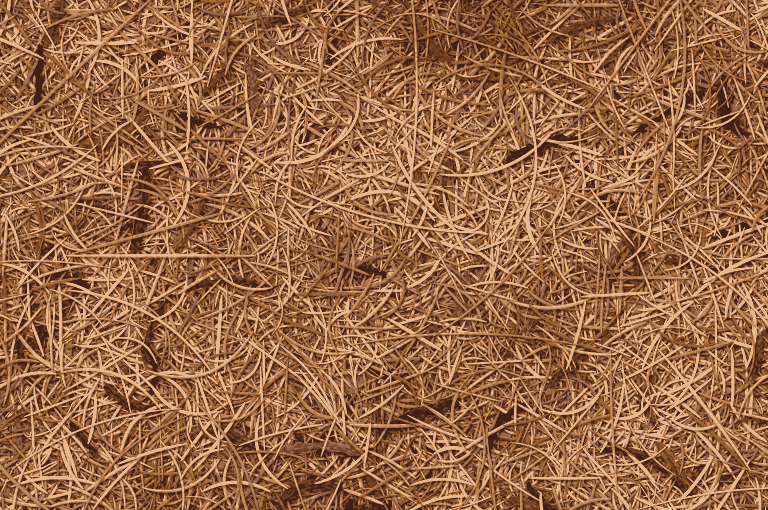
Give the GLSL for this texture, as a Shadertoy shader.

```glsl
// Matted coconut coir: many layers of thin, curved, shaded fibres with bark flakes.
// Each layer scatters one arc per grid cell; a scalar tone is composited from
// the bottom up, with soft shadows, and then mapped through a brown colour ramp.

const vec3 DARK  = vec3(0.25, 0.12, 0.085);
const vec3 BROWN = vec3(0.44, 0.25, 0.13);
const vec3 RUST  = vec3(0.61, 0.38, 0.19);
const vec3 ROSE  = vec3(0.60, 0.41, 0.33);
const vec3 TAN   = vec3(0.76, 0.54, 0.36);
const vec3 CREAM = vec3(0.91, 0.72, 0.56);
const vec2 LIGHT = vec2(-0.5, 0.86);
const int LAYERS = 28;

float hash(vec2 p) {
    return fract(sin(dot(p, vec2(127.1, 311.7))) * 43758.5453);
}

vec4 hash4(vec2 p) {
    vec4 k = vec4(dot(p, vec2(127.1, 311.7)), dot(p, vec2(269.5, 183.3)),
                  dot(p, vec2(419.2, 371.9)), dot(p, vec2(97.3, 157.1)));
    return fract(sin(k) * 43758.5453);
}

float noise(vec2 p) {
    vec2 i = floor(p), f = fract(p);
    f = f * f * (3.0 - 2.0 * f);
    return mix(mix(hash(i), hash(i + vec2(1, 0)), f.x),
               mix(hash(i + vec2(0, 1)), hash(i + vec2(1, 1)), f.x), f.y);
}

// Lays one arc over the surface; surface.x is tone, surface.y is rosiness.
void drawFibre(inout vec2 surface, vec2 q, float angle, float halfLength,
               float bend, float width, vec2 fibre, float rough, float px) {
    vec2 along = vec2(cos(angle), sin(angle));
    vec2 across = vec2(-along.y, along.x);
    float u = dot(q, along) / halfLength;
    if (abs(u) > 1.1) return;
    float slope = 2.0 * bend * u;
    float side = dot(q, across) - bend * halfLength * (u * u - 0.33);
    side /= sqrt(1.0 + slope * slope);
    if (abs(side) > width * 5.0 + px) return;

    float facing = dot(across, LIGHT);
    float ends = clamp((1.0 - abs(u)) * halfLength / px + 0.5, 0.0, 1.0);
    float w = width * (1.0 - 0.6 * u * u * u * u);
    if (rough > 0.0) w *= 1.0 + rough * (noise(q * 70.0 + fibre * 50.0) - 0.6);

    // Soft shadow falls away from the light, below the strand.
    float shadowSide = abs(side + facing * min(w, 0.004));
    float shadow = 1.0 - smoothstep(0.3 * w, 2.6 * w + 0.5 * px, shadowSide);
    surface.x *= 1.0 - 0.5 * shadow * ends;

    // Rounded strand, brighter on the lit flank.
    float body = clamp((w - abs(side)) / px + 0.5, 0.0, 1.0) * ends;
    float flank = clamp(side / w, -1.0, 1.0) * facing;
    float lit = fibre.x * (1.0 + 0.25 * flank);
    if (rough > 0.0) lit += 0.25 * (noise(vec2(u * 9.0, side * 350.0)) - 0.5);
    surface = mix(surface, vec2(lit, fibre.y), body);
}

// Scatters one fibre per cell; arcs reach at most one cell from their centre.
void fibreLayer(inout vec2 surface, vec2 p, float cell, float width, float density,
                vec2 toneRange, float rough, float seed, float px) {
    vec2 grid = p / cell + seed * vec2(7.31, 3.77);
    vec2 home = floor(grid);
    for (int j = -1; j <= 1; j++)
    for (int i = -1; i <= 1; i++) {
        vec2 id = home + vec2(i, j);
        vec4 place = hash4(id + seed * 17.3);
        vec4 look = fract(place.wzyx * 37.7 + place * 11.3);
        if (look.w > density) continue;
        float halfLength = cell * mix(0.4, 0.9, place.w);
        float bow = look.x * 2.0 - 1.0;
        float bend = 0.45 * bow * abs(bow);
        float tone = mix(toneRange.x, toneRange.y, look.y);
        float rosy = smoothstep(0.45, 0.75, look.z);
        float w = width * mix(0.65, 1.4, fract(look.z * 13.7));
        drawFibre(surface, (grid - id - place.xy) * cell, place.z * 3.14159,
                  halfLength, bend, w, vec2(tone, rosy), rough, px);
    }
}

vec3 coirColour(float tone, float rosy) {
    float middle = 1.0 - smoothstep(0.1, 0.32, abs(tone - 0.48));
    vec3 c = mix(DARK, BROWN, smoothstep(0.04, 0.24, tone));
    c = mix(c, mix(RUST, ROSE, rosy * middle), smoothstep(0.24, 0.46, tone));
    c = mix(c, TAN, smoothstep(0.5, 0.72, tone));
    return mix(c, CREAM, smoothstep(0.78, 0.98, tone));
}

void mainImage(out vec4 fragColor, in vec2 fragCoord) {
    float px = 1.0 / iResolution.y;
    vec2 p = fragCoord * px;

    // Dusty bed seen through the gaps.
    vec2 surface = vec2(0.08 + 0.5 * noise(p * 95.0), 0.8);

    // Short fibres, brighter towards the top, with bark flakes in between.
    for (int i = 0; i < LAYERS; i++) {
        float seed = float(i) + 1.0;
        float depth = seed / float(LAYERS);
        float size = hash(vec2(seed, 4.7));
        vec2 tones = vec2(0.38, 1.12) * mix(0.8, 1.04, depth);
        fibreLayer(surface, p, mix(0.045, 0.11, size), mix(0.0016, 0.0027, size),
                   0.95, tones, 0.0, seed, px);
        if (i == 13 || i == 20 || i == 24)
            fibreLayer(surface, p, 0.1, 0.009, 0.16, vec2(0.04, 0.36), 1.0, seed + 40.0, px);
    }

    // Sparse long strands lying on top.
    for (int i = 0; i < 4; i++) {
        float reach = mix(0.2, 0.42, float(i) / 3.0);
        fibreLayer(surface, p, reach, 0.0024, 0.4, vec2(0.6, 1.0), 0.0, float(i) + 70.0, px);
    }

    // Broad light and dark patches, contrast, then fine grain.
    float patches = noise(p * 3.1 + 5.0) + 0.8 * noise(p * 9.0) - 0.9;
    float grain = noise(p * 250.0) - 0.5;
    float tone = surface.x * (1.0 + 0.42 * patches);
    tone = 0.52 + 1.25 * (tone - 0.5) + 0.22 * grain;
    fragColor = vec4(coirColour(tone, surface.y), 1.0);
}
```
